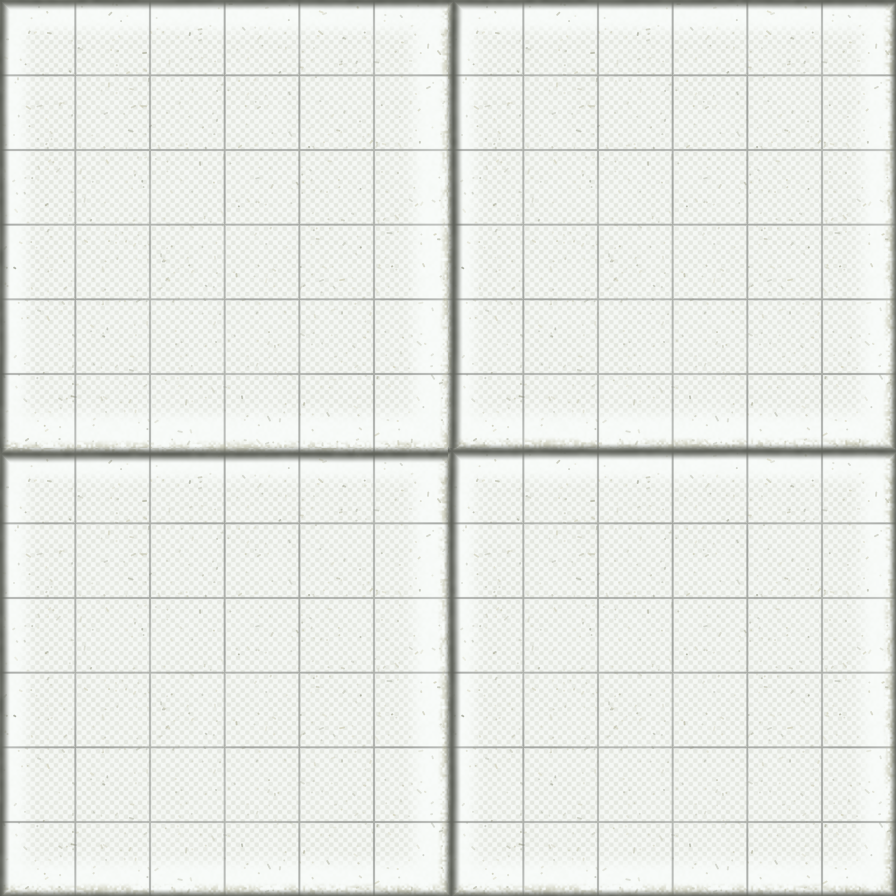
Reproduce this pattern procedurally as a three.js fragment shader.

```glsl
// Two by two pale ceramic tiles with dark seams, a fine grid, halftone dots and specks of wear.
varying vec2 vUv;

float hash(vec2 c) {
  vec3 h = fract(c.xyx * 0.1031);
  h += dot(h, h.yzx + 33.33);
  return fract((h.x + h.y) * h.z);
}

float valueNoise(vec2 p) {
  vec2 i = floor(p), f = fract(p);
  f = f * f * (3.0 - 2.0 * f);
  return mix(mix(hash(i), hash(i + vec2(1.0, 0.0)), f.x),
             mix(hash(i + vec2(0.0, 1.0)), hash(i + 1.0), f.x), f.y);
}

// Short, randomly turned scratch in some cells of a grid: x is coverage, y is tone.
vec2 speck(vec2 p, float cells, float chance, float seed) {
  vec2 id = floor(p * cells) + seed;
  vec2 center = 0.25 + 0.5 * vec2(hash(id + 11.3), hash(id + 27.1));
  vec2 d = (fract(p * cells) - center) / cells;
  float angle = 6.2832 * hash(id + 41.7);
  vec2 along = vec2(cos(angle), sin(angle));
  float halfLength = 0.005 * pow(hash(id + 63.9), 3.0);
  d -= along * clamp(dot(d, along), -halfLength, halfLength);
  float cover = 1.0 - smoothstep(0.0004, 0.0036, length(d));
  return vec2(cover * step(hash(id), chance), hash(id + 85.5));
}

void main() {
  // Tile coordinates run across and down
  vec2 grid = vec2(vUv.x, 1.0 - vUv.y) * 2.0;
  vec2 tile = floor(grid);
  vec2 p = fract(grid);

  // Glazed face: whiter rim around a soft halftone field
  vec2 field = smoothstep(vec2(0.035, 0.045), vec2(0.085, 0.095), p)
             * (1.0 - smoothstep(0.895, 0.95, p));
  float inside = field.x * field.y;
  vec2 wave = cos(p * 6.2832 * 48.0);
  float dots = smoothstep(-0.35, 0.55, wave.x * wave.y);
  dots *= 0.8 + 0.2 * valueNoise(p * 26.0);
  vec3 color = mix(vec3(0.97, 0.982, 0.972), vec3(0.96, 0.97, 0.957), inside);
  color = mix(color, vec3(0.891, 0.902, 0.872), dots * inside);
  color -= 0.012 * (valueNoise(p * 150.0) - 0.5) * vec3(0.9, 0.8, 1.2);

  // Scattered specks, the same in every tile
  for (int i = 0; i < 4; i++) {
    float layer = float(i);
    vec2 s = speck(p, 14.0 + 9.0 * layer, 0.14 + 0.02 * layer, 19.0 + 53.0 * layer);
    vec3 tint = mix(vec3(0.52, 0.54, 0.47), vec3(0.84, 0.83, 0.73), sqrt(s.y));
    color = mix(color, tint, s.x * (0.7 - 0.12 * layer));
  }

  // Thin lines on sixths of the tile, leaving out its border
  vec2 lineGap = abs(fract((p - 0.0015) * 6.0 + 0.5) - 0.5) / 6.0;
  vec2 lines = (1.0 - smoothstep(0.0004, 0.0040, lineGap))
             * step(0.08, p) * step(p, vec2(0.92));
  float ink = 0.5 + 0.3 * valueNoise(p * 9.0 + 4.0);
  color = mix(color, vec3(0.55, 0.56, 0.545), max(lines.x, lines.y) * ink);

  // Inner seams sit just past the tile corner, each shifted a little; outer ones lie on the edge
  vec2 inner = 1.0 - abs(floor(grid + 0.5) - 1.0);
  vec2 seam = 0.002 + inner * vec2(0.0105 - 0.004 * tile.y, 0.011 - 0.006 * tile.x);
  seam += 0.002 * (vec2(valueNoise(vec2(p.y * 9.0, 3.0)),
                        valueNoise(vec2(p.x * 9.0, 7.0))) - 0.5);
  vec2 q = fract(p - seam + 0.5) - 0.5;

  // Fine ochre grime along the right and lower rims
  vec2 rim = smoothstep(-0.034, -0.015, q) * (1.0 - step(0.0, q));
  float grime = smoothstep(0.25, 0.85, valueNoise(p * 190.0) * 0.6 + valueNoise(p * 40.0) * 0.4);
  color = mix(color, vec3(0.75, 0.745, 0.65), max(rim.x, rim.y) * grime * 0.6);

  // Dark seam with a soft bevel, steeper on its left and upper sides
  vec2 gap = max(q, -1.15 * q);
  vec2 shade = 1.0 - smoothstep(-0.001, 0.022, gap);
  float dark = max(shade.x, shade.y);
  vec3 grout = vec3(0.385, 0.395, 0.365) + 0.05 * (valueNoise(p * 60.0) - 0.5);
  color = mix(color, grout, dark);

  gl_FragColor = vec4(color, 1.0);
}
```
